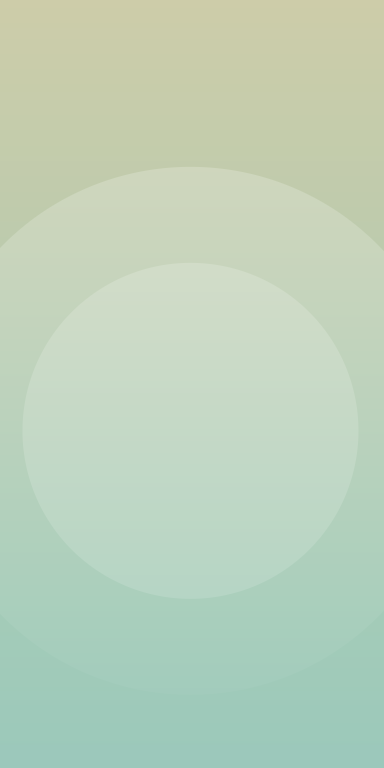
Give the GLSL for this background, as a Shadertoy shader.

```glsl
// A calm vertical gradient from sand to sea green, with two concentric discs.
// Each disc is a white veil whose opacity fades from its top to its bottom;
// lengths are measured in canvas widths.

const vec3 SAND  = vec3(0.804, 0.800, 0.663);
const vec3 SAGE  = vec3(0.741, 0.797, 0.678);
const vec3 MINT  = vec3(0.641, 0.798, 0.722);
const vec3 SEA   = vec3(0.608, 0.784, 0.733);
const float SAGE_STOP = 0.32;   // fractions of the height, from the top
const float MINT_STOP = 0.80;

const vec2 DISC_CENTER = vec2(0.496, 0.439);   // fractions of the canvas
const float OUTER_RADIUS = 0.6875;
const float INNER_RADIUS = 0.4375;
const vec2 OUTER_OPACITY = vec2(0.03, 0.21);   // bottom, top
const vec2 INNER_OPACITY = vec2(0.13, 0.18);

// Gradient colour at a depth running from 0 (top) to 1 (bottom)
vec3 backdrop(float depth) {
    vec3 color = mix(SAND, SAGE, clamp(depth / SAGE_STOP, 0.0, 1.0));
    color = mix(color, MINT, clamp((depth - SAGE_STOP) / (MINT_STOP - SAGE_STOP), 0.0, 1.0));
    return mix(color, SEA, clamp((depth - MINT_STOP) / (1.0 - MINT_STOP), 0.0, 1.0));
}

// Opacity of a soft-edged disc with a vertical fade
float discVeil(vec2 p, float radius, vec2 opacity, float pixel) {
    float coverage = clamp(0.5 - (length(p) - radius) / pixel, 0.0, 1.0);
    float rise = clamp(0.5 + 0.5 * p.y / radius, 0.0, 1.0);
    return coverage * mix(opacity.x, opacity.y, rise);
}

void mainImage(out vec4 fragColor, in vec2 fragCoord) {
    float pixel = 1.0 / iResolution.x;
    vec2 p = (fragCoord - DISC_CENTER * iResolution.xy) * pixel;

    vec3 color = backdrop(1.0 - fragCoord.y / iResolution.y);
    color = mix(color, vec3(1.0), discVeil(p, OUTER_RADIUS, OUTER_OPACITY, pixel));
    color = mix(color, vec3(1.0), discVeil(p, INNER_RADIUS, INNER_OPACITY, pixel));

    fragColor = vec4(color, 1.0);
}
```
